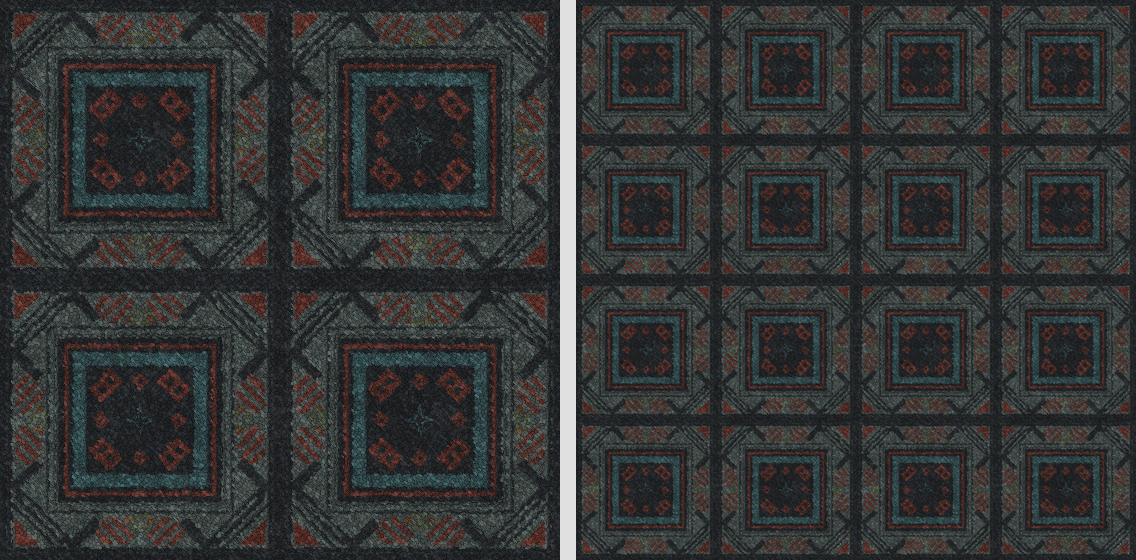
Left, the tile; right, the same tile 2 across and 2 down.
Reproduce this pattern procedurally as a WebGL 2 fragment shader.

```glsl
#version 300 es
precision highp float;
// Dark tufted carpet: two by two square medallions with geometric borders.
uniform vec2 u_resolution;
out vec4 outColor;

const float TAU = 6.2831853;
const vec3 CHARCOAL = vec3(0.135, 0.145, 0.155);
const vec3 SAGE = vec3(0.265, 0.300, 0.290);
const vec3 RUST = vec3(0.345, 0.185, 0.160);
const vec3 TEAL = vec3(0.200, 0.295, 0.305);
const vec3 OLIVE = vec3(0.320, 0.330, 0.170);

// Coverage of a shape from its signed distance
float fill(float dist) {
  return 1.0 - smoothstep(-0.003, 0.003, dist);
}

// Coverage of a line or ring around a value
float band(float value, float center, float halfWidth) {
  return fill(abs(value - center) - halfWidth);
}

float boxDist(vec2 p, vec2 halfSize) {
  vec2 q = abs(p) - halfSize;
  return max(q.x, q.y);
}

vec2 hash2(vec2 cell) {
  vec2 k = vec2(dot(cell, vec2(127.1, 311.7)), dot(cell, vec2(269.5, 183.3)));
  return fract(sin(k) * 43758.545);
}

// Wrapping cellular noise along the diagonals: gap to next tuft, two random values
vec3 tufts(vec2 uv) {
  vec2 count = vec2(170.0, 84.0);
  vec2 q = count * vec2(uv.x + uv.y, uv.x - uv.y);
  vec2 base = floor(q);
  float nearest = 8.0, second = 8.0;
  vec2 id = vec2(0.0);
  for (int y = -1; y <= 1; y++) {
    for (int x = -1; x <= 1; x++) {
      vec2 cell = base + vec2(x, y);
      vec2 rnd = hash2(floor(mod(cell + 0.5, count)));
      float dist = length(cell + 0.1 + 0.8 * rnd - q);
      if (dist < nearest) {
        second = nearest;
        nearest = dist;
        id = hash2(rnd * 91.7);
      } else {
        second = min(second, dist);
      }
    }
  }
  return vec3(second - nearest, id);
}

// One medallion, p from -0.5 to 0.5
vec3 medallion(vec2 p) {
  vec2 a = abs(p);
  float ring = max(a.x, a.y);
  float low = min(a.x, a.y);
  float across = a.x + a.y;
  float along = ring - low;
  vec3 color = SAGE;

  // Corner: rust triangle, diagonal stripes and dark hooks
  float stripes = max(band(across, 0.757, 0.008), band(across, 0.717, 0.011));
  stripes = max(stripes, band(across, 0.679, 0.009)) * fill(along - 0.175);
  float hook = fill(boxDist(vec2(along - 0.208, across - 0.602), vec2(0.026, 0.092)));
  float cap = fill(boxDist(vec2(along - 0.185, across - 0.690), vec2(0.045, 0.018)));
  color = mix(color, CHARCOAL, 0.9 * max(stripes, max(hook, cap)));
  color = mix(color, RUST, fill(max(0.803 - across, ring - 0.448) * 0.7));

  // Side middles: slanted rust bars with olive flecks
  float group = boxDist(vec2(low - 0.092, ring - 0.396), vec2(0.066, 0.049));
  group = max(group, 0.225 - along);
  float bars = fill((abs(fract(across * 19.0) - 0.5) - 0.27) / 19.0);
  color = mix(color, RUST, 0.9 * bars * fill(group));
  float fleck = abs(low - 0.018) + abs(ring - 0.365) - 0.026;
  color = mix(color, OLIVE, 0.45 * fill(abs(fleck) - 0.008));

  // Nested square frames
  color = mix(color, CHARCOAL, 0.85 * band(ring, 0.329, 0.005));
  color = mix(color, SAGE, band(ring, 0.313, 0.010));
  color = mix(color, CHARCOAL, 0.7 * band(ring, 0.304, 0.003));
  color = mix(color, CHARCOAL, fill(ring - 0.294));
  color = mix(color, RUST, band(ring, 0.264, 0.007));
  color = mix(color, TEAL, band(ring, 0.217, 0.023));
  color = mix(color, CHARCOAL, 0.6 * band(low, 0.174, 0.003) * band(ring, 0.217, 0.023));

  // Inner motifs: pierced lozenges, small diamonds and a star
  vec2 tilted = vec2(along, across - 0.245) * 0.707;
  float lozenge = boxDist(tilted, vec2(0.053, 0.034));
  float holes = boxDist(tilted - vec2(0.021, 0.0), vec2(0.011, 0.014));
  color = mix(color, RUST, 0.9 * fill(max(lozenge, -holes)));
  float diamond = abs(ring - 0.138) + low - 0.031;
  color = mix(color, RUST, 0.85 * fill(max(diamond, -diamond - 0.023)));
  float star = (across + 2.4 * low - 0.048) * 0.5;
  color = mix(color, TEAL, 0.85 * band(star, 0.0, 0.005));

  // Dark outer border with a pale stitched line
  color = mix(color, CHARCOAL, fill(0.457 - ring));
  float stitch = 0.6 + 0.4 * sin(TAU * 40.0 * low);
  return mix(color, SAGE, 0.45 * stitch * band(ring, 0.474, 0.003));
}

void main() {
  vec2 uv = gl_FragCoord.xy / u_resolution;

  // Gently swirling pile; each tuft takes colour from a jittered spot
  vec2 swirl = 0.006 * sin(TAU * (vec2(7.0, 9.0) * uv.yx + vec2(2.0, 3.0) * uv));
  vec3 tuft = tufts(uv + swirl);
  vec2 jitter = (tuft.yz - 0.5) * 0.005;
  vec3 color = medallion(fract((uv + jitter) * 2.0) - 0.5);

  // Tuft shading, faded patches and a slight tint per tuft
  float shade = 0.56 + 0.40 * smoothstep(0.0, 0.45, tuft.x) + 0.48 * tuft.y * tuft.y;
  float wear = sin(TAU * (3.0 * uv.x + 2.0 * uv.y) + 2.0 * sin(TAU * 5.0 * uv.y));
  wear += sin(TAU * (5.0 * uv.y - 4.0 * uv.x) + 2.0 * sin(TAU * 3.0 * uv.x));
  color *= shade * (1.0 + 0.035 * wear);
  color += (tuft.z - 0.5) * vec3(-0.015, 0.010, 0.015);
  outColor = vec4(color, 1.0);
}
```
